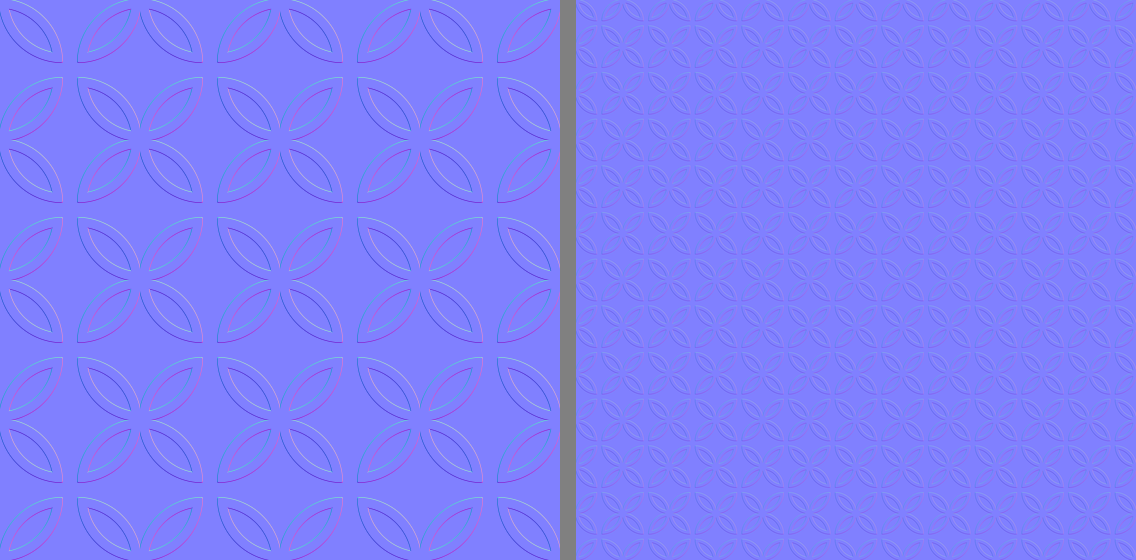
Left, the tile; right, the same tile 3 across and 3 down.
Reproduce this texture map procedurally as a Shadertoy shader.

```glsl
// Tangent-space normal map of a four-petal lattice, four flowers across and down.
// Each petal is a raised band between two lenses (intersections of two circles);
// the normal tilts only along the thin bevels at the band's outer and inner edges.

const float REPEATS = 4.0;
const vec2  ARC_CENTER = vec2(0.447, -0.010);  // mirrored over the diagonal for the other arc
const float OUTER_RADIUS = 0.458;
const float INNER_RADIUS = 0.389;
const float OUTER_ROUNDING = 0.012;
const float INNER_ROUNDING = 0.001;
const float BEVEL_WIDTH = 0.0046;
const float BEVEL_SLOPE = 1.4;

// Lens with rounded tips: xy = outward direction, z = signed distance.
vec3 lens(vec2 p, vec2 center, float radius, float rounding) {
    vec2 toA = p - center;
    vec2 toB = p - center.yx;
    vec2 q = vec2(length(toA), length(toB)) - radius + rounding;
    vec2 corner = max(q, 0.0);
    float dist = length(corner) + min(max(q.x, q.y), 0.0) - rounding;
    vec2 weight = corner + 1e-5 * step(q.yx, q);
    vec2 dir = normalize(weight.x * normalize(toA) + weight.y * normalize(toB));
    return vec3(dir, dist);
}

// Box-filtered coverage of a line; stays correct below one pixel in width.
float lineCoverage(float dist, float width, float pixel) {
    float near = clamp((dist + 0.5 * width) / pixel + 0.5, 0.0, 1.0);
    float far = clamp((dist - 0.5 * width) / pixel + 0.5, 0.0, 1.0);
    return near - far;
}

vec3 encodeNormal(vec2 slope) {
    return 0.5 + 0.5 * normalize(vec3(slope, 1.0));
}

void mainImage(out vec4 fragColor, in vec2 fragCoord) {
    // Flower centers sit on the cell corners, so the borders wrap
    vec2 cell = fract(fragCoord / iResolution.xy * REPEATS + 0.5) - 0.5;
    float pixel = REPEATS / min(iResolution.x, iResolution.y);

    // Fold all four petals into one quadrant
    vec2 quadrant = vec2(cell.x < 0.0 ? -1.0 : 1.0, cell.y < 0.0 ? -1.0 : 1.0);
    vec2 p = abs(cell);
    vec3 outer = lens(p, ARC_CENTER, OUTER_RADIUS, OUTER_ROUNDING);
    vec3 inner = lens(p, ARC_CENTER, INNER_RADIUS, INNER_ROUNDING);

    // The band falls outward at its rim and inward at its hollow
    vec3 color = encodeNormal(vec2(0.0));
    color = mix(color, encodeNormal(BEVEL_SLOPE * quadrant * outer.xy),
                lineCoverage(outer.z, BEVEL_WIDTH, pixel));
    color = mix(color, encodeNormal(-BEVEL_SLOPE * quadrant * inner.xy),
                lineCoverage(inner.z, BEVEL_WIDTH, pixel));

    fragColor = vec4(color, 1.0);
}
```
